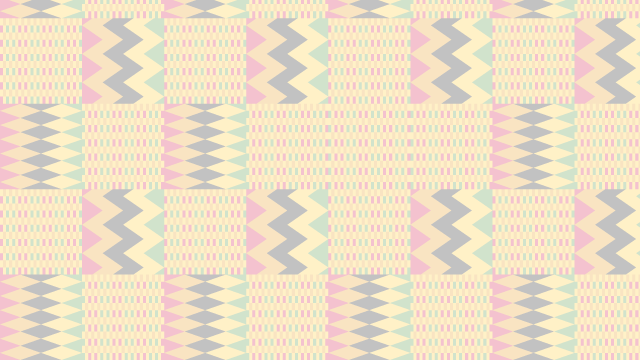
This pattern is drawn by a WebGL 1 fragment shader. Its source:

```glsl
precision highp float;
// Pastel woven cloth: a checker of dashed plain-weave cells and motif cells.
// Motif rows alternate between diamond chains and zigzags, both cut from one
// triangle wave; edges are smoothed by averaging a grid of samples per pixel.
uniform vec2 u_resolution;

const vec2 CELL = vec2(0.2280, 0.2373);      // cell size, in canvas heights
const vec2 DASHES = vec2(27.0, 12.0);        // dashes across and up a cell
const vec2 PLAIN_CELL = vec2(4.0, 2.0);      // motif position left as weave
const int SAMPLES = 4;                       // samples per pixel side

const vec3 CREAM = vec3(1.0, 0.945, 0.78);
const vec3 TAN = vec3(0.975, 0.895, 0.76);
const vec3 GRAY = vec3(0.76);
const vec3 PINK = vec3(0.955, 0.76, 0.81);
const vec3 GREEN = vec3(0.82, 0.89, 0.80);

// Triangle wave: 1 at whole numbers, 0 halfway between them.
float triangle(float x) {
  return abs(2.0 * fract(x) - 1.0);
}

// Five colours from left to right, parted by four edges.
vec3 bands(float x, vec4 edges) {
  vec3 color = mix(PINK, TAN, step(edges.x, x));
  color = mix(color, GRAY, step(edges.y, x));
  color = mix(color, CREAM, step(edges.z, x));
  return mix(color, GREEN, step(edges.w, x));
}

// Neighbouring edges swing in opposite directions and pinch into diamonds.
vec3 diamonds(vec2 uv, float repeats) {
  float swing = 0.25 * triangle(uv.y * repeats);
  vec4 edges = vec4(0.0, 0.5, 0.5, 1.0) + swing * vec4(1.0, -1.0, 1.0, -1.0);
  return bands(uv.x, edges);
}

// All edges swing together and form parallel zigzags.
vec3 zigzags(vec2 uv, float repeats) {
  float swing = 0.25 * triangle(uv.y * repeats - 0.25);
  return bands(uv.x, vec4(0.0, 0.25, 0.5, 0.75) + swing);
}

// Checkered dashes; tan columns alternate with pink, green, green, pink.
vec3 weave(vec2 uv, float shift) {
  vec2 dash = floor(uv * DASHES);
  float column = mod(dash.x + shift, 8.0);
  float isGreen = step(abs(column - 3.0), 1.5);
  float isTan = mod(column, 2.0);
  vec3 thread = mix(mix(PINK, GREEN, isGreen), TAN, isTan);
  return mix(thread, CREAM, mod(dash.x + dash.y, 2.0));
}

// Chooses what fills the cell under a point.
vec3 cloth(vec2 p) {
  vec2 grid = p / CELL;
  vec2 cell = floor(grid);
  vec2 uv = fract(grid);
  float oddRow = mod(cell.y, 2.0);
  bool isPlain = distance(cell, PLAIN_CELL) < 0.5;
  if (mod(cell.x + cell.y, 2.0) > 0.5 || isPlain) {
    return weave(uv, 4.0 * (1.0 - oddRow));
  }
  return oddRow > 0.5 ? zigzags(uv, 3.0) : diamonds(uv, 6.0);
}

void main() {
  vec3 sum = vec3(0.0);
  for (int j = 0; j < SAMPLES; j++) {
    for (int i = 0; i < SAMPLES; i++) {
      vec2 offset = (vec2(float(i), float(j)) + 0.5) / float(SAMPLES) - 0.5;
      sum += cloth((gl_FragCoord.xy + offset) / u_resolution.y);
    }
  }
  gl_FragColor = vec4(sum / float(SAMPLES * SAMPLES), 1.0);
}
```
